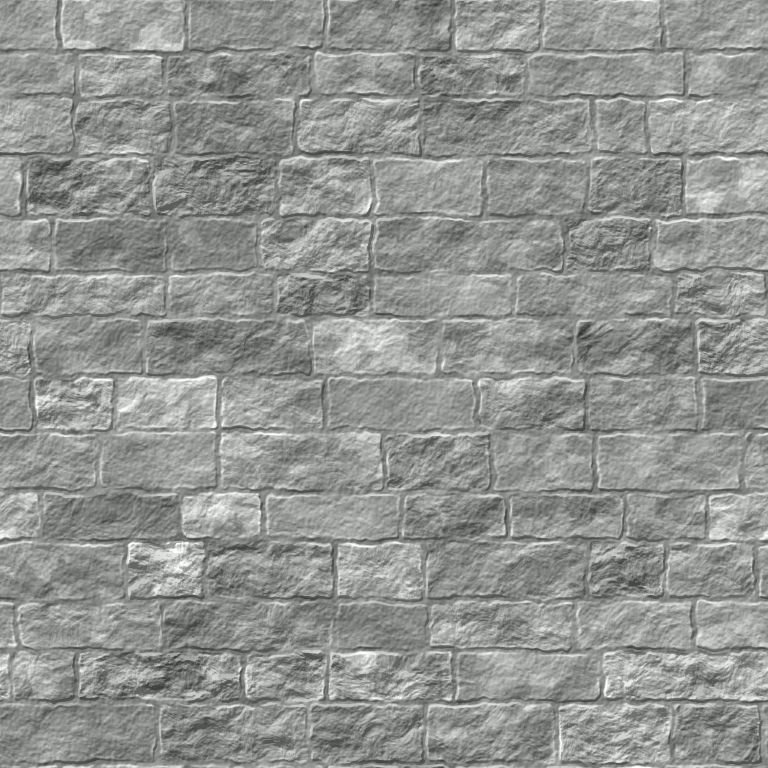
A WebGL 1 fragment shader for this texture:

```glsl
precision highp float;
uniform vec2 u_resolution;

const float COURSES = 14.0;
const vec3 STONE_TINT = vec3(0.995, 1.01, 0.995);

struct Brick {
  float inset; // distance inward from the brick outline
  vec2 id;
};

float hash(vec2 p) {
  vec3 q = fract(vec3(p.xyx) * vec3(0.1031, 0.1030, 0.0973));
  q += dot(q, q.yzx + 33.33);
  return fract((q.x + q.y) * q.z);
}

// Value noise that wraps after a whole number of cells
float noise(vec2 p, vec2 cells) {
  p *= cells;
  vec2 i = floor(p);
  vec2 f = p - i;
  f = f * f * (3.0 - 2.0 * f);
  vec2 a = mod(i, cells);
  vec2 b = mod(i + 1.0, cells);
  return mix(mix(hash(a), hash(vec2(b.x, a.y)), f.x),
             mix(hash(vec2(a.x, b.y)), hash(b), f.x), f.y);
}

float fbm(vec2 p, vec2 cells) {
  float sum = 0.0;
  float weight = 0.5;
  for (int i = 0; i < 5; i++) {
    sum += weight * noise(p, cells);
    p += vec2(0.137, 0.291);
    cells *= 2.0;
    weight *= 0.5;
  }
  return sum / 0.96875;
}

vec2 wobble(vec2 p, float cells) {
  return vec2(noise(p, vec2(cells)), noise(p + 0.37, vec2(cells))) - 0.5;
}

// Unevenly spaced joints along one axis
float jointAt(float i, float count, float seed, float jitter) {
  return i + jitter * hash(vec2(mod(i, count), seed));
}

// Lower joint, upper joint and wrapped index around u
vec3 spanAt(float u, float count, float seed, float jitter) {
  float i = floor(u);
  i -= step(u, jointAt(i, count, seed, jitter));
  return vec3(jointAt(i, count, seed, jitter),
              jointAt(i + 1.0, count, seed, jitter), mod(i, count));
}

Brick findBrick(vec2 p) {
  // Hand-cut outlines
  p += 0.004 * wobble(p, 12.0) + 0.005 * wobble(p, 50.0) + 0.003 * wobble(p, 130.0);

  vec3 row = spanAt(p.y * COURSES, COURSES, 3.0, 0.24);
  float count = 6.0 + step(0.5, hash(vec2(row.z, 8.0)));
  float shift = hash(vec2(row.z, 5.0));
  vec3 col = spanAt(p.x * count + shift, count, row.z + 20.0, 0.6);

  // Rounded box between the surrounding joints
  vec2 scale = vec2(count, COURSES);
  vec2 low = vec2(col.x - shift, row.x) / scale;
  vec2 high = vec2(col.y - shift, row.y) / scale;
  float radius = 0.008;
  vec2 q = abs(p - 0.5 * (low + high)) - 0.5 * (high - low) + radius;
  float d = length(max(q, 0.0)) + min(max(q.x, q.y), 0.0) - radius;
  return Brick(-d, vec2(col.z, row.z));
}

float faceMask(float inset) {
  return smoothstep(0.0012, 0.0055, inset);
}

// Pitted face, diagonally chiselled on some bricks, above sandy mortar
float surfaceHeight(vec2 p) {
  Brick brick = findBrick(p);
  float roughness = mix(1.0, 3.4, hash(brick.id + 41.0));
  float chisel = 0.55 * hash(brick.id + 83.0);
  vec2 offset = vec2(hash(brick.id + 17.0), hash(brick.id + 23.0));
  vec2 q = p + offset + 0.014 * wobble(p, 36.0);
  float pits = fbm(q, vec2(36.0, 48.0));
  float cuts = fbm(vec2(q.x - q.y, q.y), vec2(24.0, 18.0));
  float relief = mix(pits, cuts, chisel) - 0.5;
  float wear = mix(0.08, 0.38, noise(p + 0.71, vec2(26.0)));
  float sand = 0.16 * noise(p, vec2(250.0)) + 0.1 * noise(p, vec2(140.0));
  return faceMask(brick.inset) * (wear + roughness * relief) + sand;
}

float stoneTone(vec2 p, Brick brick) {
  float tone = 0.535 + 0.11 * (hash(brick.id + 71.0) - 0.5);
  tone += 0.08 * step(0.9, hash(brick.id + 53.0));
  tone += 0.26 * (fbm(p + 0.43, vec2(12.0, 18.0)) - 0.5);
  // Pale scuffs, heavier on some bricks
  vec2 q = p + 0.19 + 0.012 * wobble(p, 40.0);
  float scuff = smoothstep(0.5, 0.6, fbm(q, vec2(36.0, 54.0)));
  tone += scuff * mix(0.02, 0.13, hash(brick.id + 29.0));
  // Broken light rim
  float rim = smoothstep(0.002, 0.005, brick.inset)
            * (1.0 - smoothstep(0.005, 0.009, brick.inset));
  return tone + 0.13 * rim * smoothstep(0.35, 0.8, noise(p, vec2(38.0)));
}

void main() {
  vec2 p = gl_FragCoord.xy / u_resolution;
  Brick brick = findBrick(p);
  float mortar = 0.53 + 0.3 * (fbm(p, vec2(30.0)) - 0.5);
  float tone = mix(mortar, stoneTone(p, brick), faceMask(brick.inset));

  // Raking light from the upper left
  vec2 towardLight = 0.0022 * vec2(-0.5, 0.87);
  float slope = surfaceHeight(p) - surfaceHeight(p + towardLight);
  tone += clamp(slope, -0.19, 0.21);
  gl_FragColor = vec4(clamp(tone * STONE_TINT, 0.0, 1.0), 1.0);
}
```
